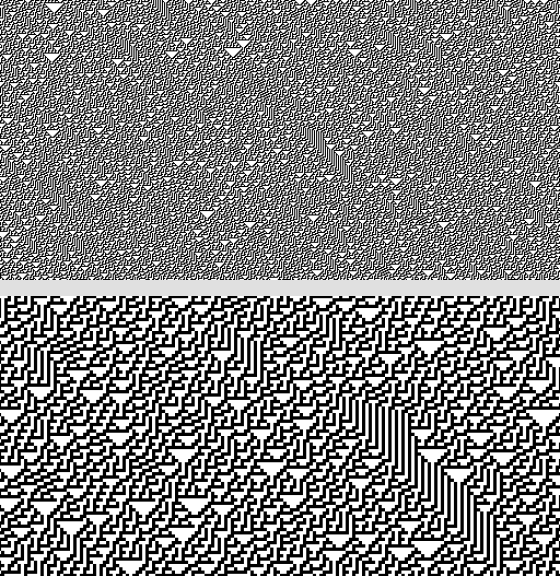
Top: the whole. Bottom: its middle third, enlarged.
Reproduce this pattern procedurally as a Shadertoy shader.

```glsl
// Rule 30 cellular automaton growing downwards from a random row of cells.

const float ROWS = 256.0;          // cells over the canvas height
const float SEED = 17.0;           // picks the random first row
const vec3 PAPER = vec3(1.0);      // dead cells
const vec3 INK = vec3(0.0);        // live cells

// A ring of 512 cells in 16 words: cell x is bit x / 16 of word x % 16,
// so neighbouring cells lie at the same bit of neighbouring words.
struct Row { uvec4 a, b, c, d; };

vec4 hash(vec4 n) {
    return fract(sin(n * 12.9898) * 43758.5453);
}

// Four random words, put together byte by byte
uvec4 randomWords(float group) {
    uvec4 bits = uvec4(0u);
    for (int i = 0; i < 4; i++) {
        vec4 n = SEED + 16.0 * group + vec4(0, 4, 8, 12) + float(i);
        bits = (bits << 8) | (uvec4(256.0 * hash(n)) & 255u);
    }
    return bits;
}

// Rule 30 on all cells at once: left xor (centre or right)
Row evolve(Row r) {
    uint wrapLeft = (r.d.w << 1) | (r.d.w >> 31);
    uint wrapRight = (r.a.x >> 1) | (r.a.x << 31);
    return Row(
        uvec4(wrapLeft, r.a.xyz) ^ (r.a | uvec4(r.a.yzw, r.b.x)),
        uvec4(r.a.w, r.b.xyz) ^ (r.b | uvec4(r.b.yzw, r.c.x)),
        uvec4(r.b.w, r.c.xyz) ^ (r.c | uvec4(r.c.yzw, r.d.x)),
        uvec4(r.c.w, r.d.xyz) ^ (r.d | uvec4(r.d.yzw, wrapRight)));
}

// State of the cell in column x, 0 or 1
float cellAt(Row r, int x) {
    int word = x & 15;
    int bit = (x >> 4) & 31;
    uvec4 group = word < 4 ? r.a : word < 8 ? r.b : word < 12 ? r.c : r.d;
    return float((group[word & 3] >> bit) & 1u);
}

void mainImage(out vec4 fragColor, in vec2 fragCoord) {
    // Position in cells, with the first row at the top
    float pixel = ROWS / iResolution.y;
    vec2 p = vec2(fragCoord.x, iResolution.y - fragCoord.y) * pixel - 0.5;
    ivec2 cell = ivec2(floor(p));

    // Blend between cell centres, narrowed to one pixel at the cell edges
    vec2 blend = clamp((fract(p) - 0.5) / pixel + 0.5, 0.0, 1.0);

    // Run the automaton down to this row and the one below
    Row upper = Row(randomWords(0.0), randomWords(1.0),
                    randomWords(2.0), randomWords(3.0));
    for (int i = 0; i < int(ROWS); i++) {
        if (i >= cell.y) break;
        upper = evolve(upper);
    }
    Row lower = upper;
    if (cell.y >= 0) lower = evolve(upper);

    float top = mix(cellAt(upper, cell.x), cellAt(upper, cell.x + 1), blend.x);
    float bottom = mix(cellAt(lower, cell.x), cellAt(lower, cell.x + 1), blend.x);
    fragColor = vec4(mix(PAPER, INK, mix(top, bottom, blend.y)), 1.0);
}
```
